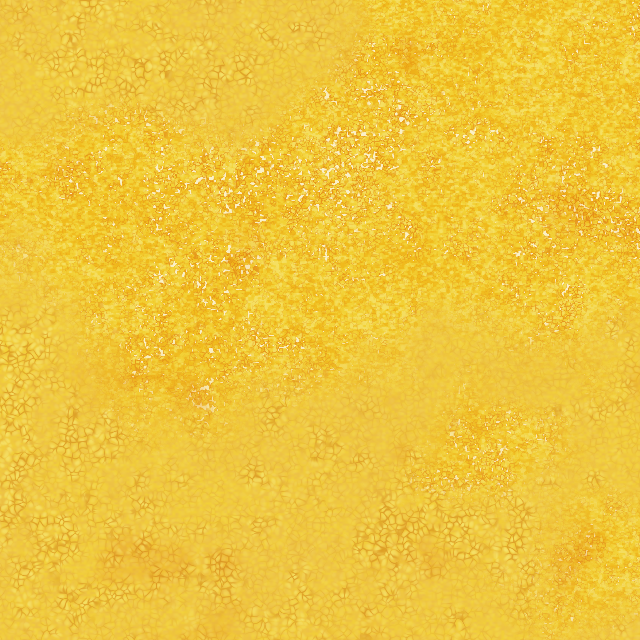
A Shadertoy shader for this texture:

```glsl
// Golden crackled surface: crisp fine grain with pale flecks beside soft, coarser pebbles.

const vec3 AMBER  = vec3(0.94, 0.73, 0.11);
const vec3 YELLOW = vec3(0.95, 0.82, 0.21);
const vec3 SAND   = vec3(0.93, 0.76, 0.27);
const vec3 BUTTER = vec3(0.96, 0.88, 0.40);
const vec3 ORANGE = vec3(0.90, 0.58, 0.10);
const vec3 BRONZE = vec3(0.86, 0.61, 0.14);
const vec3 CREAM  = vec3(0.98, 0.94, 0.78);

vec2 hash2(vec2 p) {
    vec3 q = fract(vec3(p.xyx) * vec3(0.1031, 0.1030, 0.0973));
    q += dot(q, q.yzx + 33.33);
    return fract((q.xx + q.yz) * q.zy);
}

float valueNoise(vec2 p) {
    vec2 i = floor(p), f = fract(p);
    f = f * f * (3.0 - 2.0 * f);
    float low = mix(hash2(i).x, hash2(i + vec2(1, 0)).x, f.x);
    float high = mix(hash2(i + vec2(0, 1)).x, hash2(i + vec2(1, 1)).x, f.x);
    return mix(low, high, f.y);
}

float fbm(vec2 p) {
    float sum = 0.0, amplitude = 0.5;
    for (int i = 0; i < 4; i++) {
        sum += amplitude * valueNoise(p);
        p = mat2(1.6, 1.2, -1.2, 1.6) * p + 7.3;
        amplitude *= 0.5;
    }
    return sum / 0.9375;
}

// x: distance to the centre, y: gap to the next cell, z: random tone per cell
vec3 cells(vec2 p) {
    vec2 base = floor(p);
    float nearest = 8.0, second = 8.0, tone = 0.0;
    for (int y = -1; y <= 1; y++)
    for (int x = -1; x <= 1; x++) {
        vec2 id = base + vec2(x, y);
        vec2 h = hash2(id + 50.0);
        float d = length(id + h - p);
        if (d < nearest) {
            second = nearest;
            nearest = d;
            tone = fract(h.x * 7.0 + h.y * 13.0);
        } else {
            second = min(second, d);
        }
    }
    return vec3(nearest, second - nearest, tone);
}

// Domain warp that breaks up the regular outlines of the cells
vec2 warp(vec2 p, float amount) {
    return p + amount * (vec2(valueNoise(p * 0.9), valueNoise(p * 0.9 + 31.7)) - 0.5);
}

// 1 where the grain is fine and crisp, 0 where it is soft and coarse
float fineRegion(vec2 uv) {
    vec2 p = uv + 0.20 * (vec2(fbm(uv * 6.0 + 3.0), fbm(uv * 6.0 + 19.0)) - 0.5);
    float shore = 0.37 + 0.18 * (1.0 - smoothstep(0.0, 0.25, p.x)) + 0.08 * smoothstep(0.35, 0.75, p.x);
    float band = smoothstep(-0.06, 0.08, p.y - shore);
    float softCorner = smoothstep(0.74, 0.83, p.y) * (1.0 - smoothstep(0.46, 0.56, p.x));
    float island = 1.0 - smoothstep(0.04, 0.15, length((p - vec2(0.73, 0.30)) * vec2(0.9, 1.1)));
    float corner = 1.0 - smoothstep(0.04, 0.18, length(p - vec2(0.95, 0.13)));
    return max(band * (1.0 - softCorner), max(island, corner) * 0.9);
}

vec3 fineGrain(vec2 uv, float activity, float pixel) {
    const float density = 165.0;
    vec3 cell = cells(warp(uv * density, 0.7));
    float blur = pixel * density;
    float ripple = valueNoise(uv * vec2(200.0, 320.0));
    float cloud = fbm(uv * 12.0 + 4.0) - 0.5;
    float tone = 0.60 * ripple + 0.40 * cell.z + 0.35 * cloud;
    vec3 color = mix(AMBER, YELLOW, smoothstep(0.20, 0.52, tone));
    color = mix(color, BUTTER, 0.9 * smoothstep(0.52, 0.82, tone));

    float crack = 1.0 - smoothstep(0.0, 0.18 + blur * 0.4, cell.y);
    float broken = smoothstep(0.20, 0.60, valueNoise(uv * 110.0 + 9.0));
    color = mix(color, ORANGE, crack * broken * mix(0.35, 1.0, activity));

    // Flecks, each with a thin dark rim
    float speck = valueNoise(warp(uv * 265.0 + 60.0, 0.8));
    float cut = mix(0.95, 0.74, activity);
    float rim = smoothstep(cut - 0.24, cut - 0.06, speck);
    float fleck = smoothstep(cut - 0.02, cut + 0.06 + blur * 0.2, speck);
    color = mix(color, ORANGE, 0.35 * rim * activity);
    return mix(color, CREAM, fleck);
}

vec3 softPebbles(vec2 uv, float activity, float pixel) {
    const float density = 98.0;
    vec3 cell = cells(warp(uv * density, 0.7));
    float grain = valueNoise(uv * vec2(210.0, 300.0)) - 0.5;
    float cloud = fbm(uv * 9.0 + 13.0) - 0.5;
    vec3 color = mix(SAND, YELLOW, clamp(0.38 + 0.6 * cloud + 0.9 * grain, 0.0, 1.0));

    float dome = (1.0 - smoothstep(0.10, 0.60, cell.x)) * (0.4 + 0.6 * cell.z);
    color = mix(color, BUTTER, dome * mix(0.30, 1.0, activity));

    float crack = 1.0 - smoothstep(0.0, 0.24 + pixel * density * 0.5, cell.y);
    float broken = smoothstep(0.20, 0.65, valueNoise(uv * 70.0 + 21.0));
    return mix(color, BRONZE, crack * broken * mix(0.22, 0.85, activity));
}

void mainImage(out vec4 fragColor, in vec2 fragCoord) {
    vec2 uv = fragCoord / iResolution.y;
    float pixel = 1.0 / iResolution.y;

    // Patches where cracks and flecks gather
    float patches = 0.45 * fbm(uv * 7.0 + 2.0) + 0.55 * fbm(uv * 28.0 + 8.0);
    float activity = smoothstep(0.34, 0.66, patches);

    vec3 fine = fineGrain(uv, activity, pixel);
    vec3 soft = softPebbles(uv, smoothstep(0.42, 0.64, patches), pixel);
    vec3 color = mix(soft, fine, fineRegion(uv));

    // Rare warm stains
    float stain = smoothstep(0.64, 0.84, fbm(uv * 8.0 + 41.0));
    color *= mix(vec3(1.0), vec3(0.99, 0.93, 0.85), stain);
    fragColor = vec4(color, 1.0);
}
```
